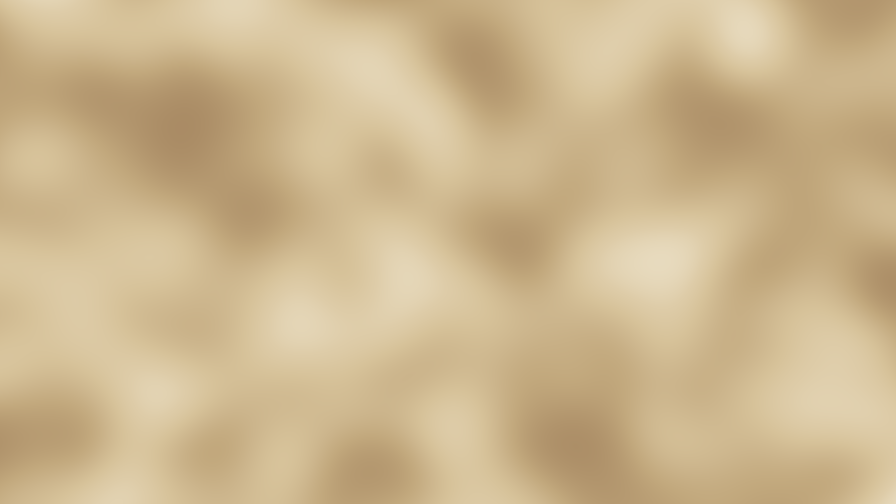
A WebGL 2 fragment shader for this texture:

```glsl
#version 300 es
precision highp float;
// Soft, out-of-focus sand tones: a lattice of random values is filtered with
// a Gaussian minus a wider, weaker one, so blobs keep an even size, and the
// result is mapped through a ramp from warm brown to pale cream.

#define CELLS 14.2        // lattice cells per canvas height
#define WIDE 1.6          // deviation of the subtracted kernel, in cells
#define EVENNESS 0.11     // weight of the subtracted kernel
#define SEED vec2(71.0, 29.0)
#define CONTRAST 1.58     // ramp steps per deviation of the noise
#define MIDTONE 3.0       // ramp position of the average value
#define SOFT_LIMIT 0.04   // compression of the extreme tones

uniform vec2 u_resolution;
out vec4 fragColor;

const int SHADES = 7;
const int RADIUS = 5;

float hash(vec2 p) {
    return fract(sin(dot(p, vec2(127.1, 311.7))) * 43758.5453);
}

// Band-limited random lattice, with mean 0 and deviation 1
float blobNoise(vec2 p) {
    vec2 cell = floor(p);
    float sum = 0.0;
    float squares = 0.0;
    for (int y = -RADIUS; y <= RADIUS; y++) {
        for (int x = -RADIUS; x <= RADIUS; x++) {
            vec2 node = cell + vec2(x, y);
            vec2 offset = node + 0.5 - p;
            float halfSquare = 0.5 * dot(offset, offset);
            float weight = exp(-halfSquare)
                         - EVENNESS * exp(-halfSquare / (WIDE * WIDE));
            sum += weight * (hash(node + SEED) - 0.5);
            squares += weight * weight;
        }
    }
    // a uniform random value has variance 1/12
    return sum / sqrt(squares / 12.0);
}

// Continuous ramp through the sand shades, dark to light
vec3 sandRamp(float position) {
    vec3 shades[SHADES] = vec3[SHADES](
        vec3(0.66, 0.54, 0.39),
        vec3(0.71, 0.60, 0.44),
        vec3(0.76, 0.66, 0.49),
        vec3(0.80, 0.71, 0.55),
        vec3(0.84, 0.76, 0.60),
        vec3(0.87, 0.80, 0.66),
        vec3(0.91, 0.86, 0.75));
    vec3 colour = shades[0];
    for (int i = 1; i < SHADES; i++) {
        float blend = clamp(position - float(i - 1), 0.0, 1.0);
        colour = mix(colour, shades[i], blend);
    }
    return colour;
}

void main() {
    vec2 uv = gl_FragCoord.xy / u_resolution.y;
    float tone = blobNoise(uv * CELLS);
    tone /= 1.0 + SOFT_LIMIT * tone * tone;
    fragColor = vec4(sandRamp(MIDTONE + CONTRAST * tone), 1.0);
}
```
